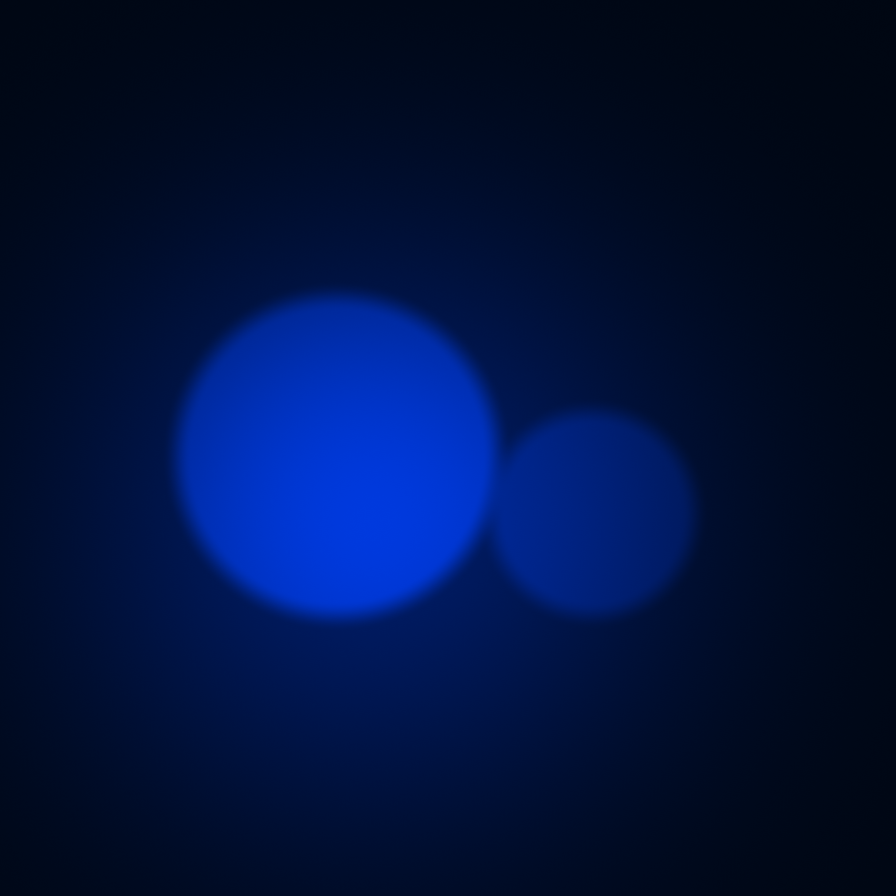
A WebGL 1 fragment shader for this background:

```glsl
precision highp float;
// Two soft blue discs on a dark navy field, lit by one glow below the centre.
// Each layer is a blue intensity that falls off from the same light point;
// the discs are blended over the field with blurred edges.
uniform vec2 u_resolution;

float hash(vec2 p) {
  return fract(sin(dot(p, vec2(127.1, 311.7))) * 43758.5453);
}

// Coverage of a disc whose rim fades over twice the blur width.
float softDisc(vec2 p, vec2 center, float radius, float blur) {
  return 1.0 - smoothstep(radius - blur, radius + blur, distance(p, center));
}

// Gaussian falloff from the light point.
float falloff(vec2 offset, float spread) {
  return exp(-dot(offset, offset) / spread);
}

void main() {
  vec2 uv = gl_FragCoord.xy / u_resolution;
  vec2 toLight = uv - vec2(0.415, 0.415);

  // Dark field with a wide halo
  float blue = 0.07 + 0.33 * falloff(toLight, 0.13);

  // Dim small disc, then the bright large disc in front
  float smallDisc = softDisc(uv, vec2(0.662, 0.427), 0.114, 0.016);
  blue = mix(blue, 0.62 * falloff(toLight, 0.25), smallDisc);
  float largeDisc = softDisc(uv, vec2(0.376, 0.491), 0.179, 0.017);
  blue = mix(blue, 0.87 * falloff(toLight, 0.17), largeDisc);

  // Blue tint, with faint dither against banding
  vec3 color = vec3(0.0, 0.25 * blue + 0.008, blue);
  color += (hash(gl_FragCoord.xy) - 0.5) / 255.0;
  gl_FragColor = vec4(color, 1.0);
}
```
